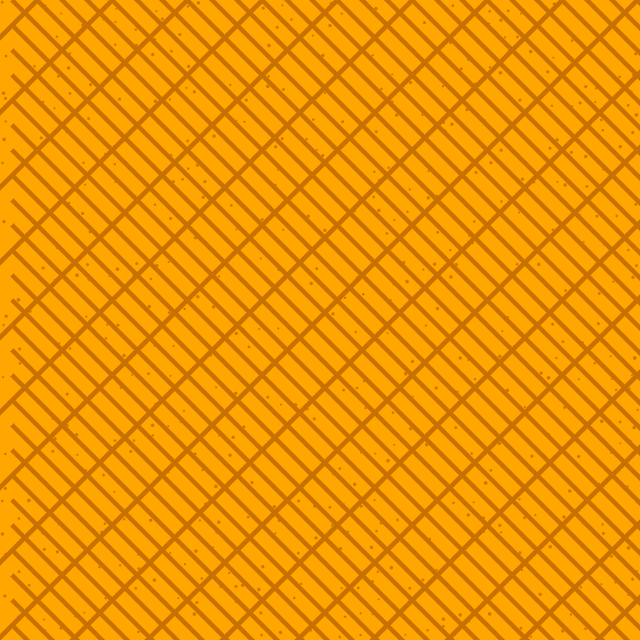
Reproduce this pattern procedurally as a Shadertoy shader.

```glsl
// Amber diagonal lattice: wide-spaced rising bars crossed by dense falling bars.
// Both sets are 45 degree stripes folded with mod; the falling bars stop short
// of the left edge. Small dark specks come from a jittered cell grid.

// Lengths are fractions of the canvas height.
const float RISING_PERIOD  = 60.0 / 512.0;  // spacing along an axis
const float RISING_OFFSET  = 30.0 / 512.0;
const float FALLING_PERIOD = 20.0 / 512.0;
const float FALLING_OFFSET = 10.4 / 512.0;
const float FALLING_START  = 9.5 / 512.0;   // left end of the falling bars
const float BAR_WIDTH      = 3.7 / 512.0;
const float SPECK_CELLS    = 40.0;
const float SPECK_CHANCE   = 0.38;
const float SPECK_RADIUS   = 1.1 / 512.0;
const float SPECK_VARIANCE = 0.35 / 512.0;
const float SPECK_OPACITY  = 0.9;
const vec3  AMBER = vec3(1.00, 0.65, 0.00);
const vec3  BROWN = vec3(0.79, 0.445, 0.00);

const float DIAGONAL = 0.70710678;  // axis spacing to perpendicular distance

vec3 hash3(vec2 cell) {
    vec3 p = fract(cell.xyx * vec3(0.1031, 0.1030, 0.0973));
    p += dot(p, p.yxz + 33.33);
    return fract((p.xxy + p.yzz) * p.zyx);
}

// Signed offset from the nearest stripe centre
float foldStripe(float coord, float period, float offset) {
    return mod(coord - offset + 0.5 * period, period) - 0.5 * period;
}

// Coverage of a shape from its signed distance
float fill(float dist, float pixel) {
    return clamp(0.5 - dist / pixel, 0.0, 1.0);
}

float risingBars(vec2 p) {
    float across = foldStripe(p.x + p.y, RISING_PERIOD, RISING_OFFSET);
    return abs(across) * DIAGONAL - 0.5 * BAR_WIDTH;
}

float fallingBars(vec2 p) {
    float across = foldStripe(p.y - p.x, FALLING_PERIOD, FALLING_OFFSET);
    float side = abs(across) * DIAGONAL - 0.5 * BAR_WIDTH;
    // Project onto the bar axis to get a square-cut end
    float axisX = p.x + 0.5 * across;
    float end = (FALLING_START - axisX) / DIAGONAL;
    return max(side, end);
}

float specks(vec2 p) {
    vec2 cell = floor(p * SPECK_CELLS);
    vec3 jitter = hash3(cell);
    vec3 trait = hash3(cell + 71.0);
    vec2 center = (cell + mix(vec2(0.14), vec2(0.86), jitter.xy)) / SPECK_CELLS;
    float radius = SPECK_RADIUS + SPECK_VARIANCE * (2.0 * trait.x - 1.0);
    return jitter.z < SPECK_CHANCE ? length(p - center) - radius : 1.0;
}

void mainImage(out vec4 fragColor, in vec2 fragCoord) {
    float pixel = 1.0 / iResolution.y;
    vec2 p = fragCoord * pixel;
    p.y = 1.0 - p.y;  // measure down from the top edge

    float bars = fill(min(risingBars(p), fallingBars(p)), pixel);
    float dots = SPECK_OPACITY * fill(specks(p), pixel);

    fragColor = vec4(mix(AMBER, BROWN, max(bars, dots)), 1.0);
}
```
